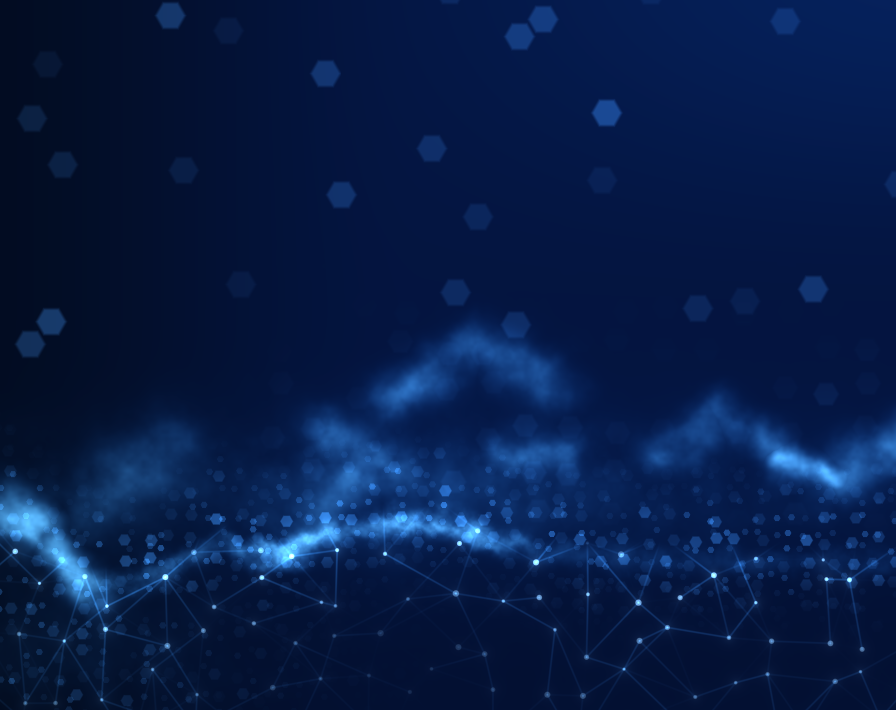
A Shadertoy shader for this background:

```glsl
// Deep blue night backdrop: soft bokeh above misty glowing ridges and a fine node mesh.

const vec3 LEFT_NAVY = vec3(0.008, 0.045, 0.125);
const vec3 MID_NAVY = vec3(0.014, 0.080, 0.250);
const vec3 CORNER_BLUE = vec3(0.008, 0.050, 0.110);
const vec3 GLOW_BLUE = vec3(0.035, 0.230, 0.460);
const vec3 GLOW_CORE = vec3(0.240, 0.330, 0.280);
const vec3 BOKEH_BLUE = vec3(0.110, 0.240, 0.370);
const vec3 LINE_BLUE = vec3(0.200, 0.480, 0.750);
const vec3 NODE_WHITE = vec3(0.650, 0.850, 0.950);

// Two random values from a lattice point
vec2 hash22(vec2 p) {
    vec3 q = fract(p.xyx * vec3(0.1031, 0.1030, 0.0973));
    q += dot(q, q.yzx + 33.33);
    return fract((q.xx + q.yz) * q.zy);
}

float valueNoise(vec2 p) {
    vec2 i = floor(p), f = fract(p);
    f = f * f * (3.0 - 2.0 * f);
    float low = mix(hash22(i).x, hash22(i + vec2(1, 0)).x, f.x);
    float high = mix(hash22(i + vec2(0, 1)).x, hash22(i + vec2(1, 1)).x, f.x);
    return mix(low, high, f.y);
}

float fbm(vec2 p) {
    float sum = 0.0, amp = 0.55;
    for (int i = 0; i < 4; i++) {
        sum += amp * valueNoise(p);
        p = p * 2.03 + 7.1;
        amp *= 0.5;
    }
    return sum;
}

float bump(float x, float center, float width) {
    float t = (x - center) / width;
    return exp(-t * t);
}

float segmentDistance(vec2 p, vec2 a, vec2 b) {
    vec2 d = b - a;
    return length(p - a - d * clamp(dot(p - a, d) / dot(d, d), 0.0, 1.0));
}

// Soft brush stroke from ends.xy to ends.zw
float stroke(vec2 p, vec4 ends, float width) {
    return bump(segmentDistance(p, ends.xy, ends.zw), 0.0, width);
}

// Height of the sharp front ridge
float crestHeight(float x) {
    return 0.21 + 0.055 * bump(x, 0.58, 0.16) - 0.035 * bump(x, 0.15, 0.07)
         + 0.05 * bump(x, 0.0, 0.07) + 0.025 * bump(x, 0.31, 0.025);
}

// One random hexagonal disc per cell, kept above minY
float bokeh(vec2 p, float cell, float radius, float density, float minY, float seed) {
    vec2 id = floor(p / cell);
    vec2 trait = hash22(id + seed + 31.0);
    vec2 center = (id + mix(vec2(radius / cell), vec2(1.0 - radius / cell), hash22(id + seed))) * cell;
    vec2 q = abs(p - center);
    float d = max(q.x * 0.866 + q.y * 0.5, q.y);
    float visible = step(trait.x, density) * step(minY, center.y);
    return visible * mix(0.2, 1.0, trait.y * trait.y) * (1.0 - smoothstep(radius * 0.72, radius, d));
}

// Blurred ridges behind the crest
float mist(vec2 p) {
    vec2 q = p + 0.045 * (vec2(fbm(p * 14.0), fbm(p * 14.0 + 40.0)) - 0.5);
    float peak = max(stroke(q, vec4(0.55, 0.44, 0.675, 0.52), 0.032), stroke(q, vec4(0.675, 0.52, 0.77, 0.465), 0.034));
    float middle = max(stroke(q, vec4(0.71, 0.372, 0.81, 0.367), 0.023), stroke(q, vec4(0.46, 0.385, 0.54, 0.34), 0.034));
    middle = max(middle, 0.7 * stroke(q, vec4(0.50, 0.34, 0.42, 0.25), 0.035));
    float right = max(0.55 * stroke(q, vec4(0.94, 0.36, 1.02, 0.42), 0.026), 0.6 * stroke(q, vec4(1.02, 0.42, 1.10, 0.36), 0.026));
    right = max(right, stroke(q, vec4(1.10, 0.355, 1.18, 0.33), 0.022));
    right = max(right, 0.7 * stroke(q, vec4(1.18, 0.33, 1.28, 0.385), 0.032));
    float left = max(0.9 * stroke(q, vec4(0.0, 0.28, 0.06, 0.25), 0.034), 0.75 * stroke(q, vec4(0.06, 0.25, 0.125, 0.175), 0.026));
    left = max(left, 0.35 * stroke(q, vec4(0.12, 0.28, 0.24, 0.38), 0.045));
    float veil = 0.22 * bump(p.y, 0.31, 0.09) * (0.4 + bump(p.x, 0.58, 0.35)) + 0.14 * bump(p.x, 0.1, 0.22) * bump(p.y, 0.09, 0.12);
    return (0.55 * peak + 0.55 * middle + 0.9 * right + left + veil) * (0.35 + 1.1 * fbm(p * 22.0));
}

vec2 meshNode(vec2 id) { return id + 0.12 + 0.76 * hash22(id + 5.0); }

// Mesh light: x holds the lines, y the nodes
vec2 mesh(vec2 p, float cell, float pixel) {
    vec2 q = p / cell, base = floor(q), light = vec2(0);
    for (int k = 0; k < 9; k++) {
        vec2 id = base + vec2(k % 3, k / 3) - 1.0;
        vec2 node = meshNode(id), trait = hash22(id + 77.0);
        float size = mix(0.0018, 0.0042, trait.x);
        float d = length(q - node) * cell;
        light.y += (1.0 - smoothstep(size - pixel * 0.5, size + pixel, d)) + 0.18 * exp(-d / 0.006);
        for (int e = 0; e < 4; e++) {
            vec2 next = id + (e == 3 ? vec2(0, 1) : vec2(1, e - 1));
            float strength = smoothstep(0.35, 1.0, hash22(id * 3.0 + float(e) * 19.0).y);
            d = segmentDistance(q, node, meshNode(next)) * cell;
            light.x += strength * (1.0 - smoothstep(0.0, 0.001 + pixel, d) + 0.10 * exp(-d / 0.008));
        }
    }
    return light;
}

void mainImage(out vec4 fragColor, in vec2 fragCoord) {
    vec2 p = fragCoord / iResolution.y;
    float pixel = 1.0 / iResolution.y;

    // Backdrop
    vec3 color = mix(LEFT_NAVY, MID_NAVY, smoothstep(-0.1, 0.6, p.x));
    color += CORNER_BLUE * smoothstep(0.3, 1.3, p.x) * smoothstep(0.55, 1.05, p.y);
    color *= mix(0.78, 1.0, smoothstep(0.0, 0.45, p.y));

    // Mist and bright crest
    float depth = crestHeight(p.x) - p.y;
    float crestPower = 0.2 + 0.75 * bump(p.x, 0.40, 0.06) + 0.7 * bump(p.x, 0.60, 0.13) + 0.3 * bump(p.x, 0.2, 0.1);
    float ragged = depth + 0.035 * (fbm(p * 30.0) - 0.5);
    float glow = mist(p) + crestPower * bump(ragged, 0.0, 0.017) * (0.3 + 1.1 * fbm(p * 45.0));
    color += GLOW_BLUE * glow + GLOW_CORE * glow * glow;

    // Bokeh in the sky and grains around the ridges
    float sky = bokeh(p, 0.20, 0.021, 0.85, 0.5, 3.0) + bokeh(p + 0.09, 0.19, 0.021, 0.75, 0.59, 58.0);
    float grains = bokeh(p, 0.032, 0.009, 0.7, 0.0, 11.0) + bokeh(p + 0.013, 0.021, 0.005, 0.6, 0.0, 91.0);
    float grainZone = bump(depth, -0.025, 0.065) + 0.6 * bump(p.x, 0.0, 0.3) * smoothstep(0.0, 0.1, depth);
    float haloZone = 0.25 * bump(p.y, 0.38, 0.12) * smoothstep(0.3, 0.5, p.x);
    color += BOKEH_BLUE * (0.8 * sky + grains * grainZone + bokeh(p, 0.06, 0.018, 0.7, 0.0, 23.0) * haloZone);

    // Node mesh below the crest, fading into the dark slope
    float slope = 1.0 - 0.65 * bump(p.x, 0.55, 0.2) * smoothstep(0.06, 0.14, depth);
    float meshZone = smoothstep(-0.03, 0.02, depth) * (0.22 + 0.78 * exp(-max(depth, 0.0) / 0.09)) * slope;
    vec2 web = mesh(p, 0.066, pixel);
    color += (LINE_BLUE * web.x * 0.45 + NODE_WHITE * web.y * 0.9) * meshZone;

    fragColor = vec4(color, 1.0);
}
```
